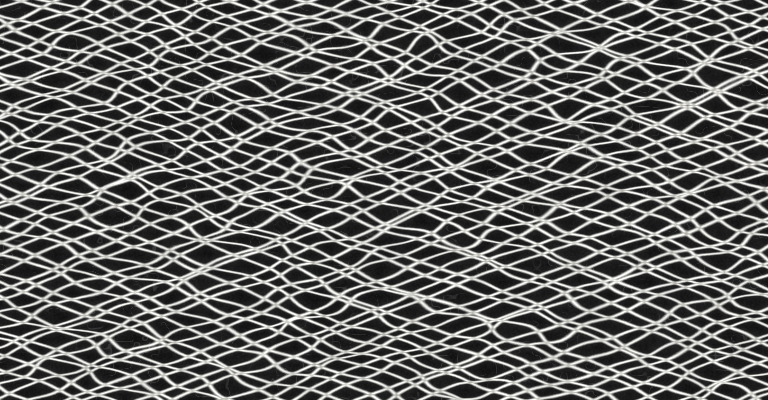
Give the GLSL for this texture, as a Shadertoy shader.

```glsl
const vec2 CELL = vec2(0.185, 0.073);     // lattice period, in canvas heights
const float PAIR_GAP = 0.37;              // spacing of the two strands in a pair
const float STRAND_WANDER = 0.36;         // sideways drift of each strand
const float THREAD_RADIUS = 0.0063;
const float KNOT_BLEND = 0.0045;          // rounding where strands meet
const float WARP_SCALE = 3.2;
const vec2 WARP_AMOUNT = vec2(0.045, 0.028);
const vec3 CLOTH_DARK = vec3(0.068, 0.068, 0.071);
const vec3 CLOTH_GLOW = vec3(0.125, 0.125, 0.124);
const vec3 THREAD_COLOR = vec3(1.0, 1.0, 0.985);
const vec3 KNOT_COLOR = vec3(0.66, 0.65, 0.61);

float hash(vec2 p) {
    vec3 q = fract(vec3(p.xyx) * vec3(0.1031, 0.1030, 0.0973));
    q += dot(q, q.yzx + 33.33);
    return fract((q.x + q.y) * q.z);
}

float noise(vec2 p) {
    vec2 cell = floor(p);
    vec2 f = fract(p);
    f = f * f * (3.0 - 2.0 * f);
    float low = mix(hash(cell), hash(cell + vec2(1.0, 0.0)), f.x);
    float high = mix(hash(cell + vec2(0.0, 1.0)), hash(cell + vec2(1.0, 1.0)), f.x);
    return mix(low, high, f.y);
}

float smoothMin(float a, float b, float k) {
    float h = max(k - abs(a - b), 0.0) / k;
    return min(a, b) - h * h * k * 0.25;
}

// Distance to a family of wandering strand pairs running along one diagonal
float strandDistance(float across, float along, float family) {
    float base = floor(across);
    float nearest = 10.0;
    for (int i = -1; i <= 1; i++) {
        for (int side = 0; side < 2; side++) {
            float index = base + float(i);
            float row = index * 7.0 + float(side) * 3.0 + family * 211.0;
            float drift = noise(vec2(along * 1.05 + 50.0, row)) - 0.5;
            float center = index + PAIR_GAP * float(side) + drift * STRAND_WANDER;
            nearest = smoothMin(nearest, abs(across - center), 0.06);
        }
    }
    return nearest / length(1.0 / CELL);
}

void mainImage(out vec4 fragColor, in vec2 fragCoord) {
    vec2 p = fragCoord / iResolution.y;
    float pixel = 1.0 / iResolution.y;

    // Uneven tension of the net
    vec2 warp = vec2(noise(p * WARP_SCALE + 7.0), noise(p * WARP_SCALE + 31.0)) - 0.5;
    vec2 fine = vec2(noise(p * 15.0 + 3.0), noise(p * 15.0 + 61.0)) - 0.5;
    vec2 q = (p + warp * WARP_AMOUNT + fine * vec2(0.012, 0.007)) / CELL;
    float rising = q.x - q.y;
    float falling = q.x + q.y;

    // Two crossing families of threads
    float dA = strandDistance(rising, falling, 1.0);
    float dB = strandDistance(falling, rising, 2.0);
    float d = max(smoothMin(dA, dB, KNOT_BLEND), 0.0);

    // Dark cloth with a soft glow and loose fibres
    float grain = noise(p * 260.0) - 0.5;
    float mottling = noise(p * 38.0 + 90.0);
    float glow = exp(-d / 0.007) * 0.9 + 0.3 * mottling;
    vec3 color = mix(CLOTH_DARK, CLOTH_GLOW + 0.05, clamp(glow, 0.0, 1.0));
    float fibre = abs(noise(p * vec2(44.0, 58.0) + 17.0) - 0.5);
    float fibreMask = smoothstep(0.5, 0.8, noise(p * 21.0 + 43.0));
    color += 0.11 * (1.0 - smoothstep(0.0, 0.05, fibre)) * fibreMask;

    // Rounded threads, greyer at the knots
    float knot = 1.0 - smoothstep(0.001, 0.0055, max(dA, dB));
    float patchiness = noise(p * 30.0 + 12.0);
    vec3 thread = THREAD_COLOR * (0.91 + 0.14 * patchiness);
    thread = mix(thread, KNOT_COLOR, knot * (0.25 + 0.6 * noise(p * 24.0 + 71.0)));
    float radius = max(THREAD_RADIUS, 1.2 * pixel);
    float coverage = 1.0 - smoothstep(0.0, radius, d + grain * 0.0009);
    color = mix(color, thread, coverage);
    color += grain * mix(0.035, 0.09, coverage);

    fragColor = vec4(clamp(color, 0.0, 1.0), 1.0);
}
```
